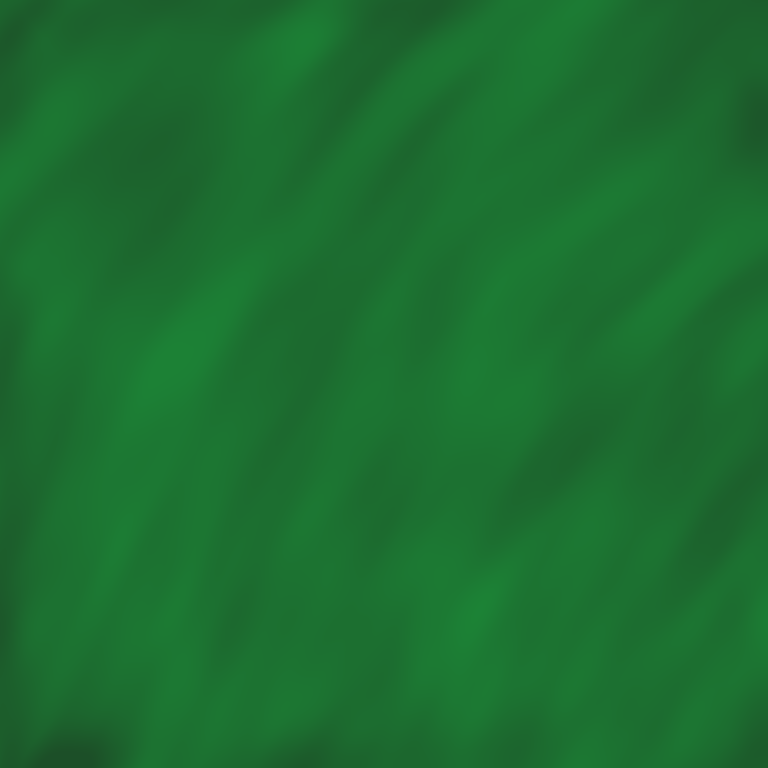
This texture is drawn by a WebGL 1 fragment shader. Its source:

```glsl
precision highp float;
uniform vec2 u_resolution;

// Unit gradient at a lattice point
vec2 gradientAt(vec2 cell) {
  float angle = 6.2832 * fract(sin(dot(cell, vec2(127.1, 311.7))) * 43758.55);
  return vec2(cos(angle), sin(angle));
}

float gradientNoise(vec2 p) {
  vec2 cell = floor(p);
  vec2 f = p - cell;
  vec2 blend = f * f * f * (f * (f * 6.0 - 15.0) + 10.0);
  float a = dot(gradientAt(cell), f);
  float b = dot(gradientAt(cell + vec2(1.0, 0.0)), f - vec2(1.0, 0.0));
  float c = dot(gradientAt(cell + vec2(0.0, 1.0)), f - vec2(0.0, 1.0));
  float d = dot(gradientAt(cell + 1.0), f - 1.0);
  return mix(mix(a, b, blend.x), mix(c, d, blend.x), blend.y);
}

// Soft brush strokes that follow arcs around a far centre at the lower right
float strokes(vec2 uv) {
  vec2 warp = vec2(gradientNoise(uv * 3.0 + 7.3), gradientNoise(uv * 3.0 + 31.6));
  vec2 arm = uv + 0.035 * warp - vec2(2.4, -0.8);
  vec2 arc = vec2(length(arm), 2.4 * atan(arm.y, -arm.x));
  float broad = gradientNoise(arc * vec2(7.0, 2.4) + 3.7);
  float medium = gradientNoise(arc * vec2(13.0, 4.2) + 19.2);
  float fine = gradientNoise(arc * vec2(25.0, 7.0) + 43.5);
  return broad + 0.65 * medium + 0.22 * fine;
}

// Uneven shade that creeps in from the borders
float borderShade(vec2 uv) {
  vec2 inset = min(uv, 1.0 - uv);
  vec2 falloff = exp(-inset * inset / 0.0022);
  float patches = smoothstep(-0.35, 0.45, gradientNoise(uv * 6.0 + 11.4));
  float corner = exp(-dot(inset, inset) / 0.012);
  float sides = max(falloff.x, 0.7 * falloff.y);
  return sides * (0.15 + 0.65 * patches) + 0.4 * corner;
}

void main() {
  vec2 uv = gl_FragCoord.xy / u_resolution;
  float tone = 0.68 + 0.47 * strokes(uv) - 0.6 * borderShade(uv);

  vec3 shadowGreen = vec3(0.11, 0.31, 0.155);
  vec3 brightGreen = vec3(0.11, 0.51, 0.21);
  vec3 color = mix(shadowGreen, brightGreen, clamp(tone, 0.0, 1.0));
  gl_FragColor = vec4(color, 1.0);
}
```
